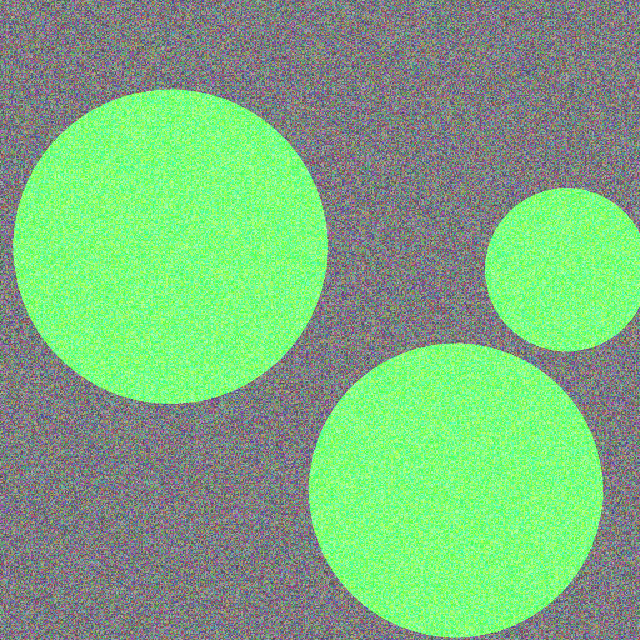
Write a three.js fragment shader that draws this background.

```glsl
// Three bright green discs on a grey ground, all covered in fine coloured grain.
varying vec2 vUv;

// Three independent random values for one grain cell
vec3 hash3(vec2 cell) {
  vec3 p = fract(cell.xyx * vec3(0.1031, 0.1030, 0.0973));
  p += dot(p, p.yxz + 33.33);
  return fract((p.xxy + p.yzz) * p.zyx);
}

float circle(vec2 p, vec2 center, float radius) {
  return length(p - center) - radius;
}

void main() {
  // Union of the discs
  float dist = circle(vUv, vec2(0.2665, 0.6146), 0.2455);
  dist = min(dist, circle(vUv, vec2(0.7122, 0.2337), 0.2296));
  dist = min(dist, circle(vUv, vec2(0.8855, 0.5785), 0.1275));
  float disc = 1.0 - smoothstep(-0.0008, 0.0008, dist);

  // Flat colours; the green exceeds one so that grain barely dims it
  vec3 ground = vec3(0.495, 0.49, 0.505);
  vec3 green = vec3(0.495, 1.14, 0.495);
  vec3 color = mix(ground, green, disc);

  // Per-channel grain on a fine square grid
  vec3 grain = hash3(floor(vUv * 512.0)) - 0.5;
  color += 0.46 * grain;

  gl_FragColor = vec4(clamp(color, 0.0, 1.0), 1.0);
}
```
